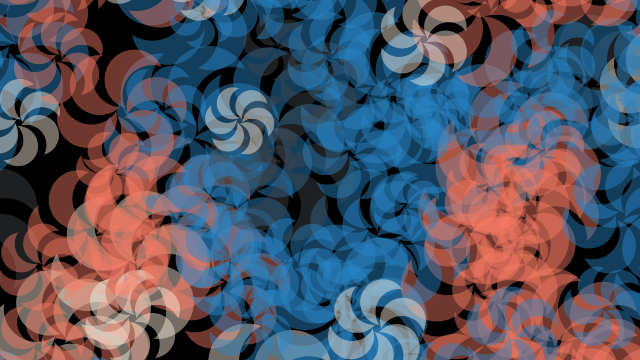
Reproduce this pattern procedurally as a WebGL 2 fragment shader.

```glsl
#version 300 es
precision highp float;
// Translucent pinwheel flowers in coral, blue, cream and ash, scattered over black.

uniform vec2 u_resolution;
out vec4 fragColor;

// Lengths are in canvas heights.
const vec3 BACKGROUND = vec3(0.0);
const vec3 CORAL = vec3(0.97, 0.48, 0.39);
const vec3 BLUE  = vec3(0.16, 0.53, 0.79);
const vec3 CREAM = vec3(1.00, 0.94, 0.87);
const vec3 ASH   = vec3(0.25, 0.27, 0.29);

const float OPACITY = 0.45;
const int   PETALS = 6;
const float PETAL_RADIUS = 0.85;   // relative to the ring of petal centres
const float CRESCENT_TURN = 0.36;  // rotation that opens the dark crescents
const float JITTER = 0.86;         // share of a cell used for scattering
const float COOL_BIAS = 0.13;
const float BAND_FREQUENCY = 5.4;
const float BAND_CENTRE = 0.27;
const float PATCH_FREQUENCY = 1.9;
const float TAU = 6.2831853;

// Per layer: cell size, smallest radius, largest radius, density.
const int LAYERS = 3;
const vec4 LAYER[LAYERS] = vec4[LAYERS](
    vec4(0.29, 0.17, 0.25, 0.90),
    vec4(0.30, 0.15, 0.24, 0.82),
    vec4(0.20, 0.09, 0.14, 0.58));

vec3 hash3(vec3 p) {
    p = fract(p * vec3(0.1031, 0.1030, 0.0973));
    p += dot(p, p.yxz + 33.33);
    return fract((p.xxy + p.yxx) * p.zyx);
}

float gradientDot(vec2 cell, vec2 offset) {
    float angle = TAU * hash3(vec3(cell + 40.0, 7.0)).x;
    return dot(vec2(cos(angle), sin(angle)), offset);
}

float gradientNoise(vec2 p) {
    vec2 i = floor(p), f = p - i;
    vec2 u = f * f * f * (f * (f * 6.0 - 15.0) + 10.0);
    vec2 e = vec2(1.0, 0.0);
    return mix(mix(gradientDot(i, f), gradientDot(i + e, f - e), u.x),
               mix(gradientDot(i + e.yx, f - e.yx), gradientDot(i + 1.0, f - 1.0), u.x), u.y);
}

float disc(vec2 p, float angle) {
    return length(p - vec2(cos(angle), sin(angle))) - PETAL_RADIUS;
}

// Union of petal discs, with a crescent cut along one side of each.
float flower(vec2 p, float spin) {
    float petals = 1e3, crescents = 1e3;
    for (int k = 0; k < PETALS; k++) {
        float angle = spin + TAU * float(k) / float(PETALS);
        float petal = disc(p, angle);
        petals = min(petals, petal);
        crescents = min(crescents, max(disc(p, angle + CRESCENT_TURN), -petal));
    }
    return max(petals, -crescents);
}

// Warm and cool regions, with a few neutral flowers among them.
vec3 flowerColour(vec2 centre, vec2 pick, float neutralShare) {
    if (pick.x < neutralShare) return pick.y < 0.55 ? CREAM : ASH;
    float warmth = 0.3 * cos(BAND_FREQUENCY * (centre.x - BAND_CENTRE))
                 + 0.6 * gradientNoise(centre * PATCH_FREQUENCY)
                 + 0.3 * (pick.y - 0.5) - COOL_BIAS;
    return warmth > 0.0 ? CORAL : BLUE;
}

vec3 paintLayer(vec3 colour, vec2 p, int index, float pixel) {
    vec4 layer = LAYER[index];
    vec2 home = floor(p / layer.x);
    float neutralShare = index == LAYERS - 1 ? 0.32 : 0.14;
    for (int y = -1; y <= 1; y++)
    for (int x = -1; x <= 1; x++) {
        vec2 cell = home + vec2(x, y);
        vec3 place = hash3(vec3(cell + 20.0, float(index) * 17.0 + 3.0));
        vec3 style = hash3(vec3(cell + 70.0, float(index) * 23.0 + 11.0));
        vec2 centre = (cell + 0.5 + JITTER * (place.xy - 0.5)) * layer.x;
        float radius = mix(layer.y, layer.z, style.x);
        vec2 q = p - centre;
        if (place.z > layer.w || length(q) > radius + pixel) continue;

        float ring = radius / (1.0 + PETAL_RADIUS);
        float d = flower(q / ring, style.z * TAU) * ring;
        float cover = 1.0 - smoothstep(-0.6 * pixel, 0.6 * pixel, d);
        vec2 pick = fract(style.yz * 7.0 + place.zx * 5.0);
        colour = mix(colour, flowerColour(centre, pick, neutralShare), OPACITY * cover);
    }
    return colour;
}

void main() {
    vec2 p = gl_FragCoord.xy / u_resolution.y;
    float pixel = 1.0 / u_resolution.y;
    vec3 colour = BACKGROUND;
    for (int i = 0; i < LAYERS; i++) colour = paintLayer(colour, p, i, pixel);
    fragColor = vec4(colour, 1.0);
}
```
